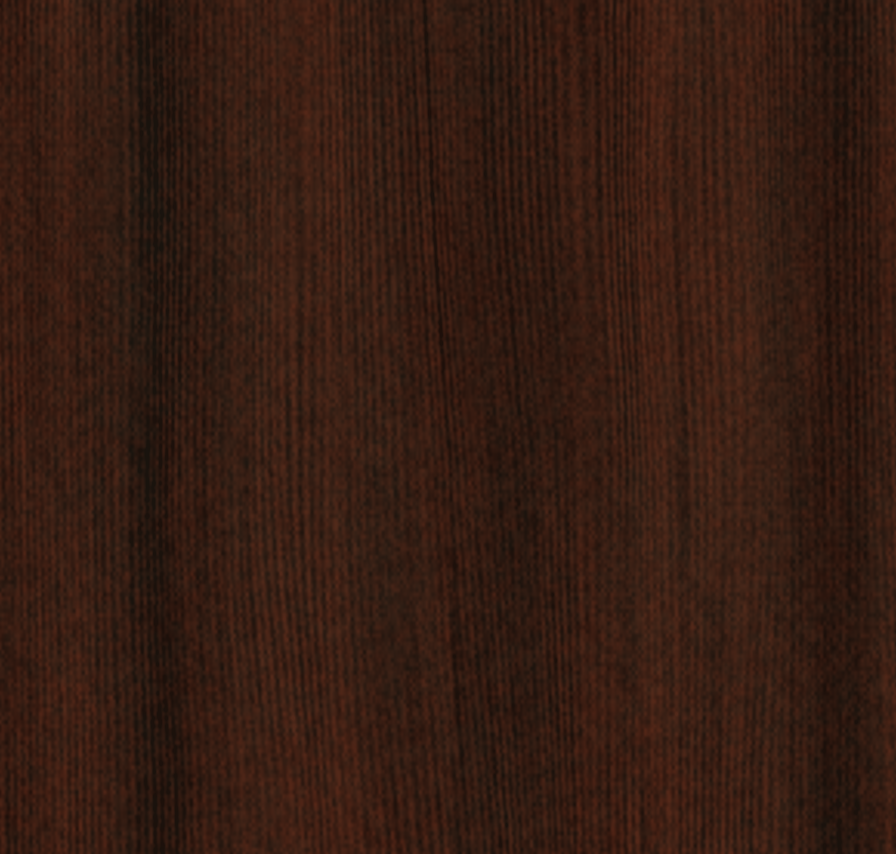
Reproduce this texture procedurally as a Shadertoy shader.

```glsl
// Dark reddish-brown wood veneer with fine upright grain and soft vertical bands.
#define LINE_COUNT 104.0
#define LINE_DEPTH 0.15
#define STREAK_DEPTH 0.36
#define BAND_DEPTH 1.0
#define GROOVE_DEPTH 0.30
#define SPECKLE_SCALE 290.0
#define SPECKLE_DEPTH 0.40
#define BEND 0.022
#define DARK_WOOD vec3(0.105, 0.068, 0.046)
#define MID_WOOD vec3(0.212, 0.114, 0.074)
#define RED_WOOD vec3(0.325, 0.158, 0.098)

float hash(vec2 cell) {
    return fract(sin(dot(cell, vec2(127.1, 311.7))) * 43758.5453);
}

// Smooth value noise, 0 to 1
float noise(vec2 p) {
    vec2 cell = floor(p), f = fract(p);
    f = f * f * (3.0 - 2.0 * f);
    float low = mix(hash(cell), hash(cell + vec2(1, 0)), f.x);
    float high = mix(hash(cell + vec2(0, 1)), hash(cell + vec2(1, 1)), f.x);
    return mix(low, high, f.y);
}

float bell(float x, float centre, float width) {
    float d = (x - centre) / width;
    return exp(-d * d);
}

// Broad light and dark bands: centre, width, strength
float bands(float x) {
    vec3 band[8] = vec3[8](
        vec3(0.07, 0.020, 0.14), vec3(0.185, 0.050, -0.25),
        vec3(0.32, 0.075, 0.15), vec3(0.43, 0.030, -0.06),
        vec3(0.56, 0.060, -0.08), vec3(0.745, 0.035, 0.21),
        vec3(0.83, 0.050, 0.13), vec3(0.935, 0.032, -0.24));
    float sum = 0.0;
    for (int i = 0; i < 8; i++) sum += band[i].z * bell(x, band[i].x, band[i].y);
    return sum;
}

// A few deep grooves that fade in and out along their length
float grooves(vec2 p) {
    float centre[6] = float[6](0.393, 0.482, 0.497, 0.628, 0.712, 0.757);
    float sum = 0.0;
    for (int i = 0; i < 6; i++) {
        float fade = smoothstep(0.2, 0.8, noise(vec2(float(i) * 7.3, p.y * 5.0)));
        sum += fade * bell(p.x, centre[i], 0.0028);
    }
    return sum;
}

void mainImage(out vec4 fragColor, in vec2 fragCoord) {
    vec2 p = fragCoord / iResolution.x;

    // Gentle sideways bend of the fibres, strongest near the middle
    float rise = p.y - 0.48;
    float bend = BEND * (noise(p * vec2(3.5, 2.6) + 4.0) - 0.5);
    bend += (0.09 * rise * rise * rise + 0.02 * rise) * bell(p.x, 0.5, 0.16);
    vec2 g = vec2(p.x + bend + 0.0012 * (noise(p * vec2(45.0, 28.0)) - 0.5), p.y);

    // Evenly spaced pore lines with wandering phase and strength
    float phase = LINE_COUNT * g.x + 2.2 * noise(vec2(g.x * 19.0, g.y * 1.5));
    float strength = 0.25 + 1.3 * noise(vec2(g.x * 26.0, g.y * 4.0) + 11.0);
    float lines = sin(6.2832 * phase) * strength;

    // Irregular long fibres and wider tonal drift
    float fibres = noise(vec2(g.x * 125.0, g.y * 5.0)) - 0.5;
    float drift = noise(vec2(g.x * 24.0, g.y * 1.8) + 31.0) - 0.5;

    // Fine speckle, slightly stretched along the grain
    vec2 s = p * SPECKLE_SCALE;
    float speckle = noise(s * vec2(1.0, 0.75)) - 0.5;
    speckle += 0.5 * (noise(s * vec2(0.5, 0.3) + 57.0) - 0.5);

    float tone = 0.5 + BAND_DEPTH * bands(p.x + 0.5 * bend);
    tone += LINE_DEPTH * lines + STREAK_DEPTH * (0.6 * fibres + 0.5 * drift);
    tone += SPECKLE_DEPTH * speckle - GROOVE_DEPTH * grooves(g);
    tone = clamp(tone, 0.0, 1.0);

    // Wood colour, with patches shifting between red and umber
    vec3 wood = mix(DARK_WOOD, MID_WOOD, min(tone * 2.0, 1.0));
    wood = mix(wood, RED_WOOD, max(tone * 2.0 - 1.0, 0.0));
    float hue = noise(s * vec2(0.4, 0.3) + 83.0) + noise(g * vec2(14.0, 3.0)) - 1.0;
    wood += hue * vec3(-0.014, 0.013, 0.013);
    fragColor = vec4(wood, 1.0);
}
```
